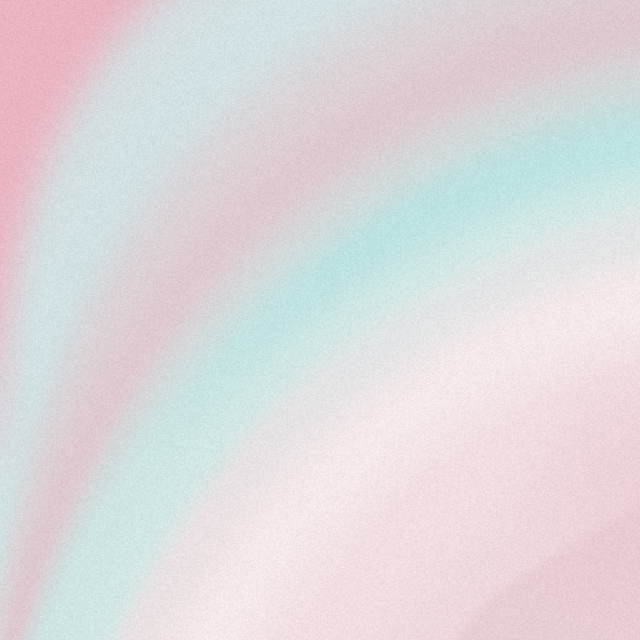
A three.js fragment shader for this background:

```glsl
// Soft pastel arcs of rose, mist and aqua sweeping around the lower right, with fine grain.
#define ARC_CENTER vec2(1.264, -0.484)
#define ARC_RADIUS 1.289
#define CORNER_CENTER vec2(0.771, 0.456)
#define CORNER_RADIUS 0.764
#define SQUEEZE 1.1
#define STREAK_SHIFT 0.022
#define STREAK_LIGHT 0.012
#define GRAIN_CELLS 512.0
#define GRAIN_AMOUNT 0.045

varying vec2 vUv;

float hash(vec2 p) {
  vec3 q = fract(p.xyx * vec3(0.1031, 0.1030, 0.0973));
  q += dot(q, q.yzx + 33.33);
  return fract((q.x + q.y) * q.z);
}

float noise(vec2 p) {
  vec2 cell = floor(p);
  vec2 f = fract(p);
  f = f * f * (3.0 - 2.0 * f);
  float low = mix(hash(cell), hash(cell + vec2(1.0, 0.0)), f.x);
  float high = mix(hash(cell + vec2(0.0, 1.0)), hash(cell + 1.0), f.x);
  return mix(low, high, f.y);
}

// Long brushed streaks that follow the arcs, centred on zero.
float streaks(float across, float along) {
  float sum = 0.0;
  float weight = 0.5;
  vec2 p = vec2(across * 11.0 + along * 1.5, along * 2.5) + 40.0;
  for (int i = 0; i < 3; i++) {
    sum += weight * (noise(p) - 0.5);
    p = p * vec2(2.1, 1.6) + 17.0;
    weight *= 0.5;
  }
  return sum;
}

// Colours across the arcs, from the inner core outward.
vec3 arcColor(float s, float mist) {
  vec3 core = vec3(0.910, 0.805, 0.828);
  vec3 blush = vec3(0.932, 0.848, 0.870);
  vec3 petal = vec3(0.945, 0.870, 0.887);
  vec3 cream = vec3(0.960, 0.912, 0.918);
  vec3 pearl = mix(vec3(0.885, 0.897, 0.900), vec3(0.915, 0.882, 0.890), mist);
  vec3 foam = vec3(0.825, 0.908, 0.900);
  vec3 aqua = mix(vec3(0.738, 0.890, 0.885), vec3(0.805, 0.895, 0.888), mist);
  vec3 silver = vec3(0.820, 0.855, 0.858);
  vec3 rose = vec3(0.872, 0.785, 0.812);
  vec3 mauve = vec3(0.858, 0.820, 0.835);
  vec3 ice = vec3(0.822, 0.882, 0.890);
  vec3 haze = vec3(0.845, 0.840, 0.855);

  vec3 c = mix(core, blush, smoothstep(-0.565, -0.535, s));
  c = mix(c, petal, smoothstep(-0.535, -0.350, s));
  c = mix(c, cream, smoothstep(-0.360, -0.250, s));
  c = mix(c, pearl, smoothstep(-0.235, -0.130, s));
  c = mix(c, foam, smoothstep(-0.130, -0.075, s));
  c = mix(c, aqua, smoothstep(-0.085, 0.000, s));
  c = mix(c, silver, smoothstep(0.005, 0.085, s));
  c = mix(c, rose, smoothstep(0.065, 0.170, s));
  c = mix(c, mauve, smoothstep(0.175, 0.265, s));
  c = mix(c, ice, smoothstep(0.245, 0.375, s));
  return mix(c, haze, smoothstep(0.400, 0.590, s));
}

void main() {
  // Arc coordinates: outer bands crowd together toward the lower left.
  vec2 toCenter = ARC_CENTER - vUv;
  float angle = atan(toCenter.x, vUv.y - ARC_CENTER.y);
  float s = length(toCenter) - ARC_RADIUS;
  if (s > 0.0) s *= 0.95 + SQUEEZE * pow(angle, 5.0);

  float streak = streaks(s, angle);
  float mist = smoothstep(0.55, 1.0, angle);
  vec3 color = arcColor(s + STREAK_SHIFT * streak, mist);

  // Warm tint on the right side of the core.
  float warmth = 1.0 - smoothstep(0.0, 0.28, distance(vUv, vec2(1.03, 0.22)));
  color = mix(color, vec3(0.915, 0.790, 0.815), 0.6 * warmth);

  // Pink upper left corner, dissolving down the side.
  float corner = distance(vUv, CORNER_CENTER) - CORNER_RADIUS + 0.02 * streak;
  float pink = smoothstep(-0.05, 0.055, corner);
  pink *= smoothstep(0.20, 0.60, vUv.y) * (1.0 - smoothstep(0.25, 0.45, vUv.x));
  color = mix(color, vec3(0.918, 0.705, 0.757), pink);

  // Streak shading and paper grain.
  color += STREAK_LIGHT * streak;
  color += GRAIN_AMOUNT * (hash(floor(vUv * GRAIN_CELLS)) - 0.5);
  gl_FragColor = vec4(color, 1.0);
}
```
